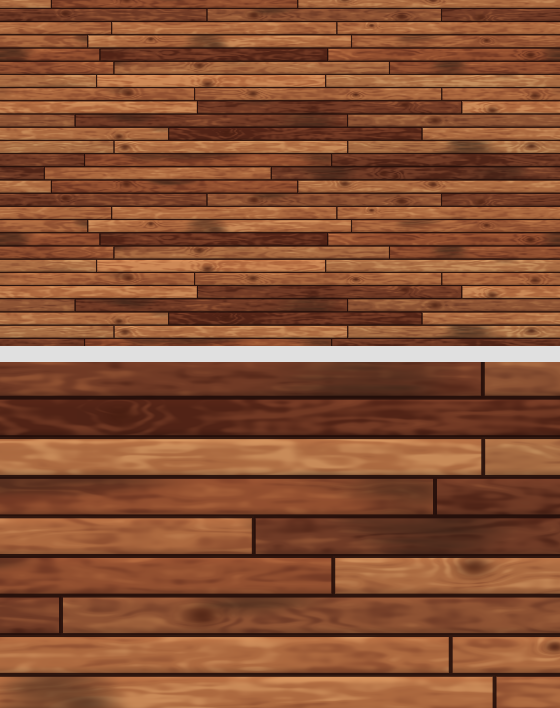
Top: the whole. Bottom: its middle third, enlarged.
Write a WebGL 1 fragment shader that draws this texture.

```glsl
precision highp float;
// Wall of narrow wooden strips, two per row, in a layout that recurs every 14 rows.
// Hashes choose each strip's ends and tone; stretched noise gives the grain,
// growth rings, knots and dark stains. Thin dark seams separate the strips.

uniform vec2 u_resolution;

const float ROWS = 26.22;       // rows down the canvas
const float ROW_OFFSET = 0.36;  // hidden part of the top row
const float CYCLE = 14.0;       // rows before the layout recurs
const float SPAN = 42.67;       // canvas width in row heights
const float SEAM = 0.05;        // half width of a seam, in row heights
const vec3 SEAM_COLOR = vec3(0.13, 0.05, 0.035);
const vec3 STAIN_COLOR = vec3(0.22, 0.13, 0.09);
const vec3 KNOT_COLOR = vec3(0.27, 0.11, 0.06);

float hash(vec2 p) {
  vec3 q = fract(p.xyx * 0.1031);
  q += dot(q, q.yzx + 33.33);
  return fract((q.x + q.y) * q.z);
}

float noise(vec2 p) {
  vec2 i = floor(p);
  vec2 f = fract(p);
  f = f * f * (3.0 - 2.0 * f);
  float low = mix(hash(i), hash(i + vec2(1.0, 0.0)), f.x);
  float high = mix(hash(i + vec2(0.0, 1.0)), hash(i + 1.0), f.x);
  return mix(low, high, f.y);
}

float fbm(vec2 p) {
  float sum = 0.0;
  float gain = 0.55;
  for (int i = 0; i < 3; i++) {
    sum += gain * noise(p);
    p = p * 2.1 + 5.3;
    gain *= 0.5;
  }
  return sum;
}

// Wood colour from dark heartwood (0) to pale sapwood (1)
vec3 woodRamp(float t) {
  vec3 c = mix(vec3(0.31, 0.14, 0.09), vec3(0.44, 0.23, 0.15), smoothstep(0.0, 0.25, t));
  c = mix(c, vec3(0.56, 0.32, 0.20), smoothstep(0.25, 0.5, t));
  c = mix(c, vec3(0.67, 0.42, 0.26), smoothstep(0.5, 0.75, t));
  return mix(c, vec3(0.78, 0.55, 0.36), smoothstep(0.75, 1.0, t));
}

// About a quarter of the strips are dark
float stripTone(float h) {
  return h < 0.25 ? 0.08 + 0.8 * h : mix(0.42, 0.9, (h - 0.25) / 0.75);
}

// Strip surface; q is measured in row heights from the strip's top left corner
vec3 wood(vec2 q, float id) {
  vec2 seed = vec2(id * 37.0, id * 13.0);
  float figure = fbm(q * vec2(0.22, 1.3) + seed);

  // Knots bend the growth rings around them
  float core = 0.0;
  for (int i = 0; i < 3; i++) {
    vec2 key = vec2(id, 50.0 + float(i) * 7.0);
    vec2 center = vec2(20.0 * hash(key), mix(0.25, 0.75, hash(key + 2.0)));
    float size = mix(0.16, 0.32, hash(key + 4.0));
    float present = step(0.65, hash(key + 6.0));
    vec2 d = (q - center) * vec2(0.6, 1.0) / size;
    float r2 = dot(d, d);
    figure += present * 0.45 * exp(-0.3 * r2);
    core = max(core, present * exp(-1.5 * r2));
  }

  float rings = 0.5 + 0.5 * sin(6.2832 * 6.0 * figure);
  float fibre = noise(q * vec2(0.8, 8.0) + seed + 9.0);
  float speck = noise(q * vec2(3.5, 6.0) + seed + 21.0);
  float blotch = fbm(q * vec2(0.2, 0.8) + seed + 31.0);

  float tone = stripTone(hash(vec2(id, 3.0)));
  tone += 0.2 * (fibre - 0.5) + 0.1 * (speck - 0.5);
  tone += 0.15 * (rings - 0.5) + 0.4 * (blotch - 0.48);
  vec3 color = woodRamp(clamp(tone, 0.0, 1.0));
  color *= mix(vec3(1.03, 0.97, 0.93), vec3(0.98, 1.02, 1.02), hash(vec2(id, 11.0)));

  float stain = smoothstep(0.72, 0.95, noise(q * vec2(0.22, 0.7) + seed + 57.0));
  color = mix(color, STAIN_COLOR, stain * (0.3 + 0.5 * fibre));
  return mix(color, KNOT_COLOR, 0.75 * core);
}

void main() {
  vec2 uv = gl_FragCoord.xy / u_resolution;
  float down = (1.0 - uv.y) * ROWS + ROW_OFFSET;
  float row = mod(floor(down), CYCLE);
  float v = fract(down);

  // Two joints per row; the outer strip wraps round the canvas sides
  float first = mix(0.07, 0.39, hash(vec2(row, 71.0)));
  float second = first + mix(0.40, 0.50, hash(vec2(row, 83.0)));
  float inner = step(first, uv.x) * step(uv.x, second);
  float outerStart = uv.x > second ? second : second - 1.0;
  float start = mix(outerStart, first, inner);
  vec3 color = wood(vec2((uv.x - start) * SPAN, v), row * 2.0 + inner);

  // Rounded edges: faint light above, shade below
  color *= 1.0 + 0.08 * (1.0 - smoothstep(0.05, 0.3, v));
  color *= 1.0 - 0.22 * smoothstep(0.75, 1.0, v);

  // Seams between rows and at strip ends
  vec2 gap = vec2(min(abs(uv.x - first), abs(uv.x - second)) * SPAN, min(v, 1.0 - v));
  vec2 pixel = vec2(SPAN, ROWS) / u_resolution;
  vec2 seam = 1.0 - smoothstep(SEAM - 0.5 * pixel, SEAM + 0.5 * pixel, gap);
  color = mix(color, SEAM_COLOR, 0.9 * max(seam.x, seam.y));
  gl_FragColor = vec4(color, 1.0);
}
```
